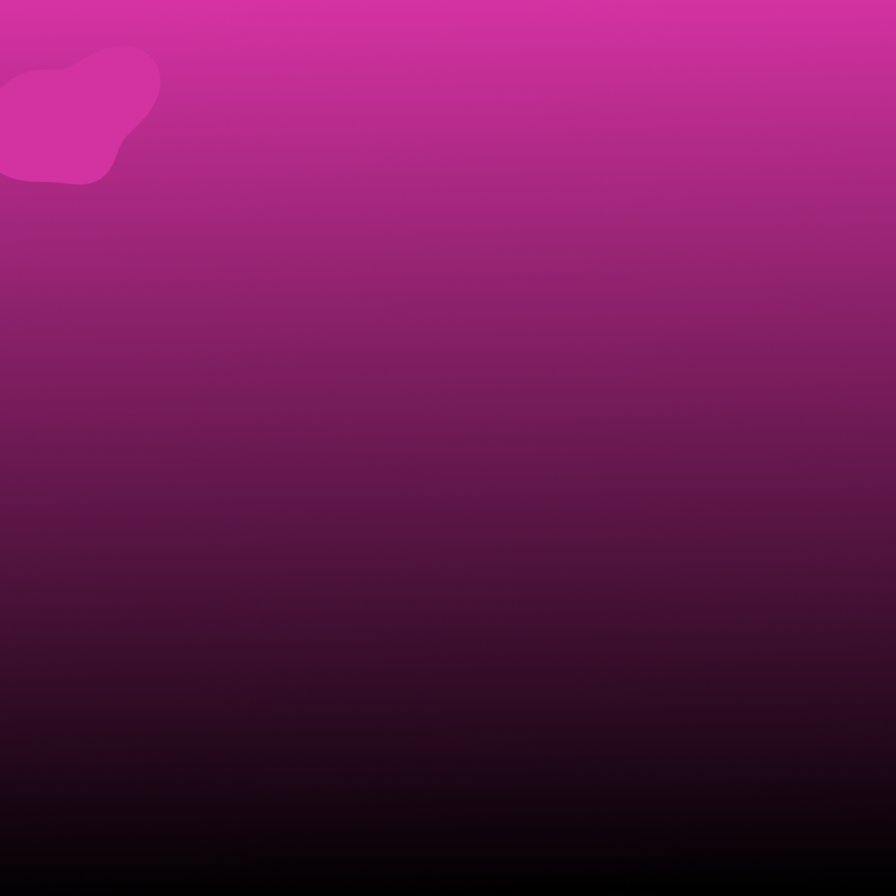
Write a WebGL 2 fragment shader that draws this background.

```glsl
#version 300 es
precision highp float;
// Magenta gradient fading down to black, with a flat lobed blob at the upper left.

#define TOP_COLOR vec3(0.835, 0.198, 0.638)
#define BLOB_COLOR vec3(0.828, 0.196, 0.632)
#define TILT 0.02
#define BLOB_CENTER vec2(0.078, 0.867)
#define BLOB_RADIUS 0.082
#define BLOB_ANGLE 0.56

uniform vec2 u_resolution;
out vec4 fragColor;

// Approximate signed distance to a blob whose radius is a sum of harmonics
float blobDistance(vec2 p) {
    float a = atan(p.y, p.x) - BLOB_ANGLE;
    float lobes = 1.0
        - 0.016 * cos(a) + 0.016 * sin(a)
        + 0.234 * cos(2.0 * a) - 0.056 * sin(2.0 * a)
        + 0.095 * cos(3.0 * a) + 0.071 * sin(3.0 * a)
        + 0.079 * cos(4.0 * a);
    return length(p) - BLOB_RADIUS * lobes;
}

// Low-amplitude dither that hides banding
float hash(vec2 p) {
    return fract(sin(dot(p, vec2(12.99, 78.23))) * 43758.5);
}

void main() {
    vec2 uv = gl_FragCoord.xy / u_resolution;
    float pixel = 1.0 / min(u_resolution.x, u_resolution.y);

    // Slightly tilted linear gradient
    float level = clamp(uv.y - TILT * (uv.x - 0.5), 0.0, 1.0);
    vec3 color = TOP_COLOR * level;
    color += (hash(gl_FragCoord.xy) - 0.5) / 255.0;

    // Flat blob with a smooth edge
    float blob = smoothstep(pixel, -pixel, blobDistance(uv - BLOB_CENTER));
    color = mix(color, BLOB_COLOR, blob);

    fragColor = vec4(color, 1.0);
}
```
